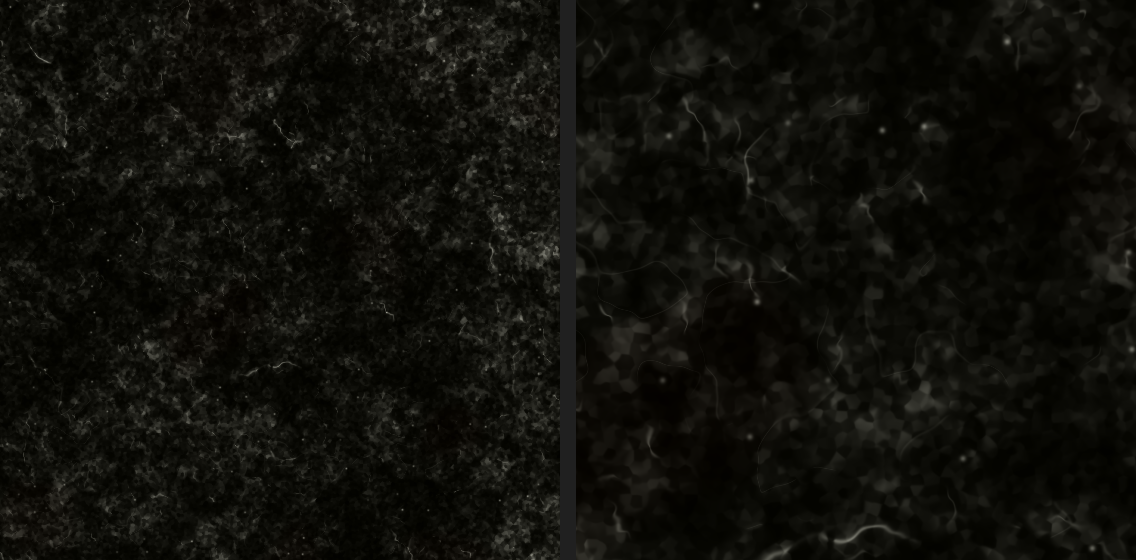
Left: the whole. Right: its middle third, enlarged.
Write a WebGL 2 fragment shader that draws this texture.

```glsl
#version 300 es
precision highp float;

uniform vec2 u_resolution;
out vec4 fragColor;

vec3 hash3(vec2 cell, float seed) {
  vec3 q = fract((cell.xyx + seed * vec3(17.3, 41.7, 29.1)) * vec3(0.1031, 0.1030, 0.0973));
  q += dot(q, q.yxz + 33.33);
  return fract((q.xxy + q.yzz) * q.zyx);
}

// Cellular noise: random cell tones blended by distance, about -1 to 1
float cellTone(vec2 p, float sharpness, float seed) {
  vec2 base = floor(p);
  float total = 0.0;
  float weights = 0.0;
  for (int j = -1; j <= 1; j++) {
    for (int i = -1; i <= 1; i++) {
      vec2 cell = base + vec2(i, j);
      vec3 h = hash3(cell, seed);
      vec2 d = cell + h.xy - p;
      float w = exp(-sharpness * dot(d, d));
      total += w * (h.z * 2.0 - 1.0);
      weights += w;
    }
  }
  return total / weights;
}

// Layered sines that crumple the coordinates
vec2 crumple(vec2 p, float freq) {
  vec2 a = sin(p.yx * freq + vec2(1.3, 4.1));
  vec2 b = sin(p.yx * freq * 2.3 + p * freq * 1.1 + vec2(5.2, 0.7));
  vec2 c = sin(p.yx * freq * 4.7 - p * freq * 2.9 + vec2(2.6, 3.3));
  return (a + 0.6 * b + 0.35 * c) / freq;
}

// Short wavering strands, one per chosen cell; width is in canvas units
float strands(vec2 p, float freq, float width, float chance, float seed) {
  vec2 g = p * freq;
  vec2 base = floor(g);
  float sum = 0.0;
  for (int j = -1; j <= 1; j++) {
    for (int i = -1; i <= 1; i++) {
      vec2 cell = base + vec2(i, j);
      vec3 place = hash3(cell, seed);
      vec3 form = hash3(cell, seed + 7.0);
      if (place.z > chance) continue;
      // Mostly steep, sometimes lying flat
      float angle = form.x < 0.68 ? 1.1 + 1.1 * form.y : 0.7 * form.y - 0.4;
      vec2 dir = vec2(cos(angle), sin(angle));
      vec2 d = g - cell - place.xy;
      float along = dot(d, dir);
      float across = dot(d, vec2(-dir.y, dir.x));
      float phase = form.z * 40.0;
      across += 0.05 * sin(along * 8.0 + phase) + 0.02 * sin(along * 21.0 + phase * 1.7);
      float halfLength = mix(0.15, 0.5, form.z);
      float taper = 1.0 - smoothstep(0.3, 1.0, abs(along) / halfLength);
      float thickness = width * freq * (0.8 + 0.4 * sin(along * 13.0 + phase * 3.1));
      float profile = across / thickness;
      sum += exp(-profile * profile) * taper * mix(0.35, 1.0, form.y * form.y);
    }
  }
  return sum;
}

// Tiny scattered bright points
float specks(vec2 p, float freq, float radius, float chance, float seed) {
  vec2 g = p * freq;
  vec2 cell = floor(g);
  vec3 h = hash3(cell, seed);
  vec2 d = (g - cell - mix(vec2(0.25), vec2(0.75), h.xy)) / (radius * freq);
  return exp(-dot(d, d)) * step(h.z, chance) * (0.3 + 0.7 * h.x);
}

void main() {
  vec2 p = gl_FragCoord.xy / u_resolution.y;
  float pixel = 1.0 / u_resolution.y;
  vec2 q = p + 0.1 * crumple(p, 23.0);
  vec2 r = q + 0.1 * crumple(p, 81.0);
  vec2 jagged = p + 0.16 * crumple(p, 47.0) + 0.16 * crumple(p.yx + 0.37, 131.0);

  // Mottled dark ground, coarse to fine
  float cloud = cellTone(q * 5.0, 7.0, 1.0);
  float patches = cellTone(r * 14.0, 11.0, 2.0);
  float blotch = cellTone(r * 34.0, 10.0, 3.0);
  float flecks = cellTone(r * 80.0, 9.0, 4.0);
  float grain = cellTone(p * 180.0, 8.0, 5.0);
  float ground = 0.8 * cloud + 0.85 * patches + 0.95 * blotch + 1.15 * flecks + 1.2 * grain;
  float light = 0.047 * exp(0.56 * ground);

  // Hair-thin threads along the borders between light and dark flecks
  float border = exp(-pow(blotch / 0.07, 2.0));
  light += 0.055 * border * smoothstep(0.0, 0.6, patches + 0.5 * flecks);

  // Hazy smudges and the halo around the main veins
  float rough = smoothstep(-0.6, 0.6, 0.6 * flecks + 0.5 * grain + 0.4 * blotch);
  light += 0.04 * rough * strands(r, 8.0, 0.014, 0.35, 11.0);
  light += 0.07 * rough * strands(jagged, 6.0, 0.008, 0.55, 21.0);

  // Broken pale veins, then finer threads and flakes
  float broken = smoothstep(-0.5, 0.4, blotch + 0.7 * flecks + 0.4 * grain);
  float thin = max(0.0014, 0.7 * pixel);
  light += 0.42 * mix(0.15, 1.0, broken) * strands(jagged, 6.0, max(0.0022, pixel), 0.55, 21.0);
  light += 0.26 * broken * strands(jagged, 12.0, thin, 0.55, 31.0);
  light += 0.24 * broken * strands(jagged, 28.0, thin, 0.4, 41.0);

  light += 0.42 * specks(p, 40.0, max(0.0018, 0.8 * pixel), 0.09, 51.0);

  // Warm black, faintly red in a few dark areas
  vec3 color = light * vec3(1.0, 1.0, 0.95) - vec3(0.0, 0.0, 0.017);
  float rust = smoothstep(0.35, 0.9, cellTone(q * 7.0, 7.0, 61.0));
  color += rust * vec3(0.006, -0.003, -0.002);
  fragColor = vec4(clamp(color, 0.0, 1.0), 1.0);
}
```
